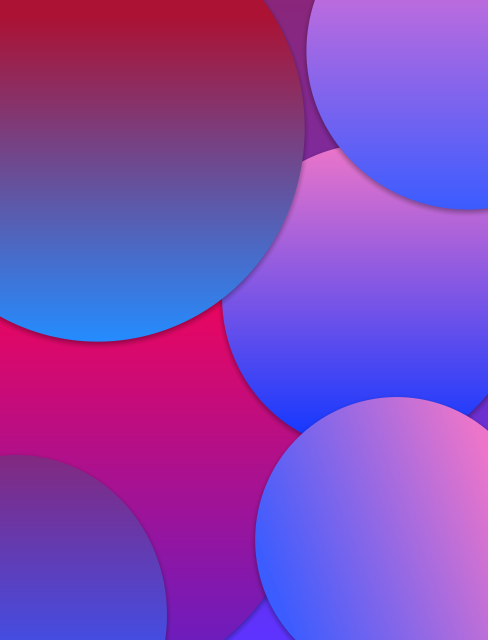
This background is drawn by a WebGL 1 fragment shader. Its source:

```glsl
precision highp float;
// Overlapping gradient discs stacked like paper cut-outs over a purple backdrop.
// Each disc is an ellipse distance with a linear two-colour fill and a soft
// drop shadow; lengths are in canvas heights, origin at the lower left.

uniform vec2 u_resolution;

// Shadow
const vec2 SHADOW_OFFSET = vec2(0.0, -0.004);
const float SHADOW_BLUR = 0.009;
const float SHADOW_STRENGTH = 0.38;

// Colours
const vec3 PLUM = vec3(0.54, 0.15, 0.48);
const vec3 VIOLET = vec3(0.37, 0.20, 1.00);
const vec3 CRIMSON = vec3(0.92, 0.02, 0.37);
const vec3 GRAPE = vec3(0.43, 0.11, 0.74);
const vec3 PINK = vec3(0.93, 0.46, 0.79);
const vec3 ULTRAMARINE = vec3(0.08, 0.22, 1.00);
const vec3 DARK_RED = vec3(0.67, 0.07, 0.20);
const vec3 AZURE = vec3(0.14, 0.55, 1.00);
const vec3 ORCHID = vec3(0.73, 0.42, 0.87);
const vec3 BLUE = vec3(0.23, 0.36, 1.00);
const vec3 MULBERRY = vec3(0.51, 0.16, 0.50);
const vec3 INDIGO = vec3(0.27, 0.30, 0.88);

// Disc centres and radii
const vec2 BASE_POS = vec2(0.1265, 0.2760);
const vec2 BASE_RADII = vec2(0.3548, 0.3542);
const vec2 MIDDLE_POS = vec2(0.5805, 0.5352);
const vec2 MIDDLE_RADII = vec2(0.2335, 0.2396);
const vec2 LARGE_POS = vec2(0.1526, 0.7995);
const vec2 LARGE_RADII = vec2(0.3235, 0.3333);
const vec2 UPPER_POS = vec2(0.7305, 0.9206);
const vec2 UPPER_RADII = vec2(0.2517, 0.2480);
const vec2 LOWER_POS = vec2(0.6197, 0.1563);
const vec2 LOWER_RADII = vec2(0.2210, 0.2233);
const vec2 CORNER_POS = vec2(0.0261, 0.0390);
const vec2 CORNER_RADII = vec2(0.2348, 0.2500);

// Ends of the slanted fill of the lower disc
const vec2 SLANT_START = vec2(0.4305, 0.0625);
const vec2 SLANT_END = vec2(0.7960, 0.2080);

// Approximate signed distance to an axis-aligned ellipse
float ellipseDistance(vec2 p, vec2 radii) {
  return (length(p / radii) - 1.0) * min(radii.x, radii.y);
}

// Linear gradient between two points
vec3 gradient(vec2 p, vec2 start, vec2 end, vec3 startColor, vec3 endColor) {
  vec2 axis = end - start;
  float t = clamp(dot(p - start, axis) / dot(axis, axis), 0.0, 1.0);
  return mix(startColor, endColor, t);
}

// Vertical gradient between two heights
vec3 verticalGradient(vec2 p, float top, float bottom, vec3 topColor, vec3 bottomColor) {
  return gradient(p, vec2(0.0, top), vec2(0.0, bottom), topColor, bottomColor);
}

// Lay a filled disc and its shadow over the colour beneath
vec3 layDisc(vec3 under, vec2 p, vec2 center, vec2 radii, vec3 fill) {
  float shadowDist = ellipseDistance(p - center - SHADOW_OFFSET, radii);
  float shadow = 1.0 - smoothstep(-SHADOW_BLUR, SHADOW_BLUR, shadowDist);
  float pixel = 1.0 / u_resolution.y;
  float dist = ellipseDistance(p - center, radii);
  float cover = clamp(0.5 - dist / pixel, 0.0, 1.0);
  return mix(under * (1.0 - SHADOW_STRENGTH * shadow), fill, cover);
}

void main() {
  vec2 p = gl_FragCoord.xy / u_resolution.y;

  // Backdrop
  vec3 color = verticalGradient(p, 1.0, 0.0, PLUM, VIOLET);

  // Discs from back to front
  color = layDisc(color, p, BASE_POS, BASE_RADII,
    verticalGradient(p, 0.531, 0.0, CRIMSON, GRAPE));
  color = layDisc(color, p, MIDDLE_POS, MIDDLE_RADII,
    verticalGradient(p, 0.775, 0.318, PINK, ULTRAMARINE));
  color = layDisc(color, p, LARGE_POS, LARGE_RADII,
    verticalGradient(p, 0.974, 0.466, DARK_RED, AZURE));
  color = layDisc(color, p, UPPER_POS, UPPER_RADII,
    verticalGradient(p, 1.0, 0.672, ORCHID, BLUE));
  color = layDisc(color, p, LOWER_POS, LOWER_RADII,
    gradient(p, SLANT_START, SLANT_END, BLUE, PINK));
  color = layDisc(color, p, CORNER_POS, CORNER_RADII,
    verticalGradient(p, 0.289, 0.0, MULBERRY, INDIGO));

  gl_FragColor = vec4(color, 1.0);
}
```
